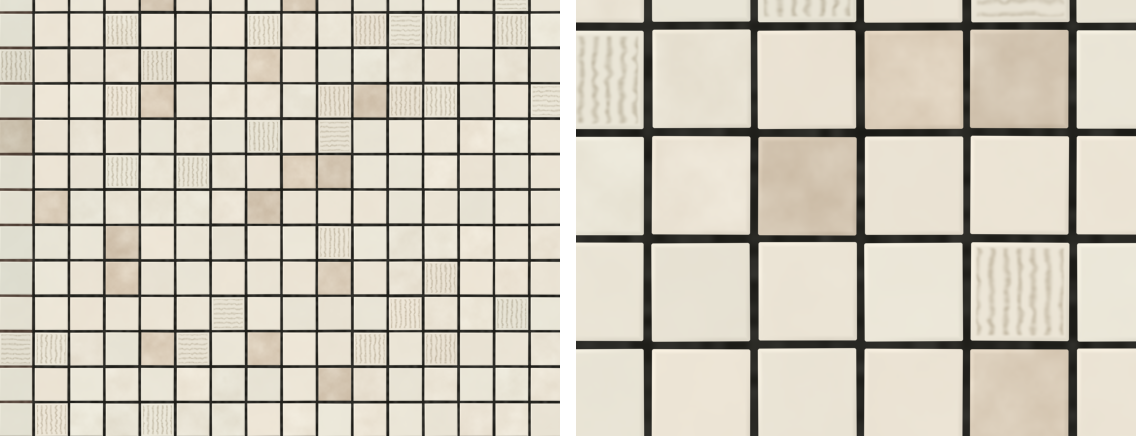
Left, the full canvas; right, a detail of the centre.
A WebGL 1 fragment shader for this pattern:

```glsl
precision highp float;
// Cream mosaic of square tiles in dark grout, with scattered beige and ribbed tiles.

uniform vec2 u_resolution;

const float TILES_ACROSS = 15.81;
const vec2  GRID_ORIGIN = vec2(0.947, 0.35);  // first joint from the top left, in tiles
const float JOINT_WIDTH = 0.074;
const float CORNER_RADIUS = 0.02;
const float LAY_ERROR = 0.006;                // shift and tilt of hand-laid tiles
const float BEIGE_SHARE = 0.085;
const float UPRIGHT_RIB_SHARE = 0.065;
const float LEVEL_RIB_SHARE = 0.045;
const float RIB_COUNT = 7.5;                  // per tile
const vec3  CREAM = vec3(0.918, 0.894, 0.836);
const vec3  BEIGE = vec3(0.845, 0.790, 0.712);
const vec3  RIB_SHADE = vec3(0.105, 0.115, 0.130);
const vec3  GROUT = vec3(0.150, 0.148, 0.130);
const vec3  WORN_GROUT = vec3(0.330, 0.270, 0.230);
const float TAU = 6.28319;

float hash(vec2 p) {
  vec3 h = fract(vec3(p.xyx) * 0.1031);
  h += dot(h, h.yzx + 33.33);
  return fract((h.x + h.y) * h.z);
}

float noise(vec2 p) {
  vec2 i = floor(p);
  vec2 f = fract(p);
  f = f * f * (3.0 - 2.0 * f);
  return mix(mix(hash(i), hash(i + vec2(1.0, 0.0)), f.x),
             mix(hash(i + vec2(0.0, 1.0)), hash(i + 1.0), f.x), f.y);
}

float fbm(vec2 p) {
  float sum = 0.0;
  float amplitude = 0.5;
  for (int i = 0; i < 4; i++) {
    sum += amplitude * noise(p);
    p = p * 2.03 + 17.3;
    amplitude *= 0.5;
  }
  return sum;
}

float roundedSquare(vec2 p, float halfSize, float radius) {
  vec2 d = abs(p) - halfSize + radius;
  return length(max(d, 0.0)) + min(max(d.x, d.y), 0.0) - radius;
}

// Darkness of wavering grooves that run along the y axis
float ribs(vec2 p, vec2 seed) {
  float waver = noise(p * vec2(6.0, 14.0) + seed * 9.7) - 0.5;
  float groove = 0.5 + 0.5 * cos(TAU * (p.x * RIB_COUNT + 0.35 * waver));
  float grain = 0.65 + 0.7 * noise(p * vec2(8.0, 26.0) + seed * 5.3);
  vec2 margin = 1.0 - smoothstep(0.39, 0.43, abs(p));
  return groove * groove * grain * margin.x * margin.y;
}

vec3 tileColor(vec2 p, vec2 id) {
  float kind = hash(id + 71.0);
  float tone = hash(id + 113.0) - 0.5;
  float warmth = hash(id + 157.0) - 0.5;
  float cloud = fbm(p * 2.6 + id * 7.9) - 0.47;

  // Each tile has its own tone, tint and clouding
  vec3 color = CREAM + 0.022 * tone + warmth * vec3(0.010, -0.008, -0.012);
  float clouding = mix(0.015, 0.07, step(0.8, hash(id + 191.0)));
  color += clouding * cloud * vec3(0.8, 1.0, 1.2);

  float uprightLimit = BEIGE_SHARE + UPRIGHT_RIB_SHARE;
  if (kind < BEIGE_SHARE) {
    color = BEIGE + 0.05 * tone + 0.13 * cloud * vec3(0.8, 1.0, 1.15);
  } else if (kind < uprightLimit) {
    color -= RIB_SHADE * ribs(p, id);
  } else if (kind < uprightLimit + LEVEL_RIB_SHARE) {
    color -= 0.75 * RIB_SHADE * ribs(p.yx, id);
  }
  return color;
}

void main() {
  // Grid coordinates in tiles, measured right and down
  vec2 fromTopLeft = vec2(gl_FragCoord.x, u_resolution.y - gl_FragCoord.y);
  float pixel = TILES_ACROSS / u_resolution.x;
  vec2 grid = fromTopLeft * pixel - GRID_ORIGIN;
  vec2 id = floor(grid);

  // Slight misplacement of each tile
  vec2 shift = vec2(hash(id + 23.0), hash(id + 41.0)) - 0.5;
  float tilt = (hash(id + 59.0) - 0.5) * 2.0 * LAY_ERROR;
  vec2 local = fract(grid) - 0.5 - 2.0 * LAY_ERROR * shift;
  local += tilt * vec2(-local.y, local.x);

  float edge = roundedSquare(local, 0.5 - 0.5 * JOINT_WIDTH, CORNER_RADIUS);
  vec3 tile = tileColor(local, id);

  // Rounded rim: lit from the upper left, shaded at the lower right
  float rim = smoothstep(-0.055, -0.01, edge);
  tile += rim * 0.045 * clamp(-(local.x + local.y) * 1.6, -1.0, 1.0);

  // The leftmost column is duller, with worn brown joints
  float worn = 1.0 - smoothstep(-0.08, 0.0, grid.x);
  tile -= worn * vec3(0.035, 0.022, 0.020);
  vec3 grout = mix(GROUT, WORN_GROUT, worn);
  grout += 0.09 * (noise(grid * 9.0 + 50.0) - 0.5);

  float coverage = 1.0 - smoothstep(-0.8 * pixel, 0.8 * pixel, edge);
  gl_FragColor = vec4(mix(grout, tile, coverage), 1.0);
}
```
